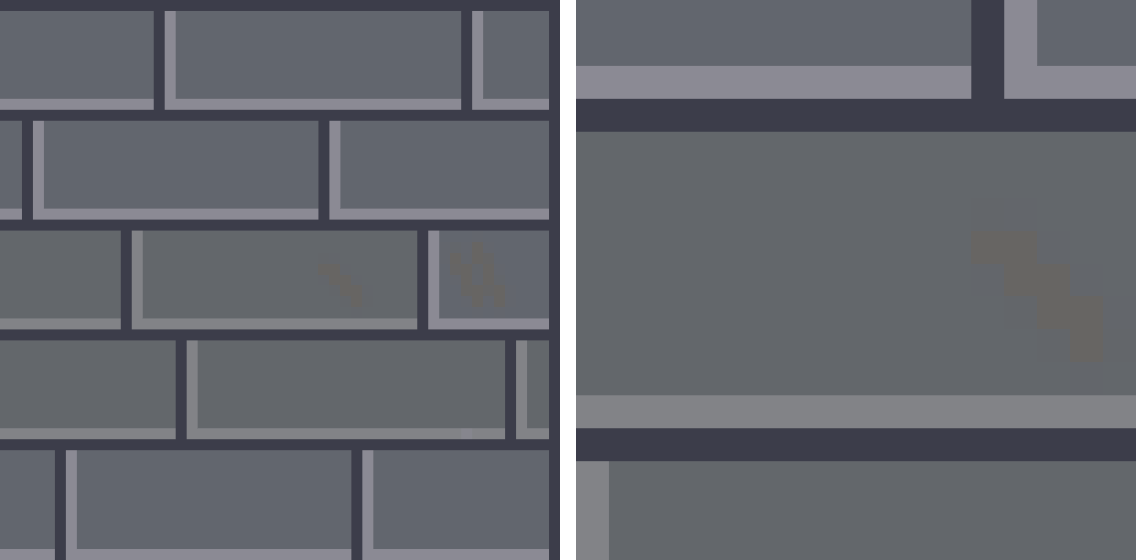
Left: the whole. Right: its middle third, enlarged.
Give the GLSL for this texture, as a Shadertoy shader.

```glsl
// Draws a grey brick wall in running bond, with lit lower-left edges and faint stains.

const float CELLS = 51.0;       // grid cells across the canvas
const float COURSE = 10.0;      // cells per brick course
const float LAST_ROW = 4.0;

const vec3 MORTAR = vec3(0.237, 0.240, 0.290);
const vec3 FACE = vec3(0.386, 0.400, 0.430);
const vec3 WORN_FACE = vec3(0.388, 0.402, 0.420);
const vec3 LIGHT = vec3(0.545, 0.540, 0.580);
const vec3 WORN_LIGHT = vec3(0.508, 0.514, 0.530);
const vec3 STAIN = vec3(0.402, 0.396, 0.388);

// First joint and brick spacing of each course, from the top
const float JOINT[5] = float[5](14.0, 2.0, 11.0, 16.0, 5.0);
const float SPACING[5] = float[5](28.0, 27.0, 27.0, 30.0, 27.0);

// Antialiased step: 0 below the edge, 1 above it
float rise(float edge, float x, float aa) {
    return clamp((x - edge) / aa + 0.5, 0.0, 1.0);
}

float band(float lo, float hi, float x, float aa) {
    return rise(lo, x, aa) * (1.0 - rise(hi, x, aa));
}

float segmentDistance(vec2 p, vec2 a, vec2 b) {
    vec2 ab = b - a;
    float t = clamp(dot(p - a, ab) / dot(ab, ab), 0.0, 1.0);
    return length(p - a - ab * t);
}

// Blocky diagonal streak with a weak halo
float streak(vec2 cell, vec2 a, vec2 b) {
    float d = segmentDistance(cell, a, b);
    return 0.8 * (1.0 - smoothstep(0.5, 0.75, d))
         + 0.2 * (1.0 - smoothstep(0.5, 1.4, d));
}

float stains(vec2 p) {
    vec2 cell = floor(p) + 0.5;
    float s = streak(cell, vec2(29.8, 24.3), vec2(32.7, 27.3));
    s = max(s, streak(cell, vec2(41.5, 23.2), vec2(43.5, 27.3)));
    return max(s, streak(cell, vec2(43.5, 22.7), vec2(45.5, 27.3)));
}

vec3 wall(vec2 p, vec2 aa) {
    // Course and brick coordinates, split in the middle of the mortar
    float row = clamp(floor((p.y - 0.5) / COURSE), 0.0, LAST_ROW);
    bool isLast = row == LAST_ROW;
    float y = p.y - row * COURSE;
    float spacing = SPACING[int(row)];
    float along = p.x - 0.5 - JOINT[int(row)];
    float brick = floor(along / spacing) + 1.0;
    float x = mod(along, spacing) + 0.5;

    // Wear dulls the middle courses
    bool isWorn = row == 3.0 || (row == 2.0 && brick < 2.0);
    float wear = isWorn ? 1.0 : 0.0;
    float patchMask = row == 3.0 ? band(42.0, 43.0, p.x, aa.x) : 0.0;
    vec3 face = mix(FACE, WORN_FACE, wear);
    vec3 light = mix(LIGHT, WORN_LIGHT, wear * (1.0 - 0.5 * patchMask));

    // Face, stains, then lit left and lower edges
    vec3 color = mix(face, STAIN, stains(p));
    float lowerEdge = rise(isLast ? 10.0 : 9.0, y, aa.y);
    float leftEdge = 1.0 - rise(2.0, x, aa.x);
    color = mix(color, light, max(lowerEdge, leftEdge));

    // Mortar, including the strip down the right side
    float inside = band(1.0, spacing, x, aa.x)
                 * band(1.0, isLast ? 12.0 : COURSE, y, aa.y)
                 * (1.0 - rise(50.0, p.x, aa.x));
    return mix(MORTAR, color, inside);
}

void mainImage(out vec4 fragColor, in vec2 fragCoord) {
    vec2 uv = fragCoord / iResolution.xy;
    vec2 p = vec2(uv.x, 1.0 - uv.y) * CELLS;
    fragColor = vec4(wall(p, CELLS / iResolution.xy), 1.0);
}
```
